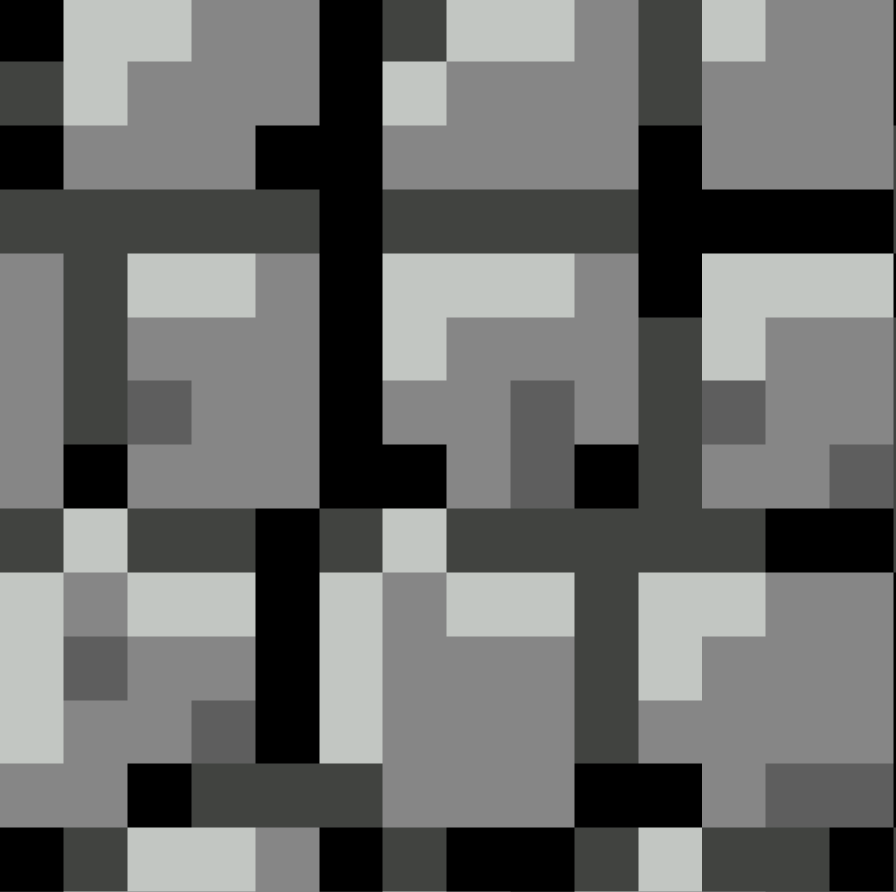
A WebGL 1 fragment shader for this texture:

```glsl
precision highp float;
// Blocky cobblestone: a coarse grid of flat square tiles in four greys.
// Each tile samples a jittered Voronoi layout of stones; stones get a pale
// upper-left rim, and the gaps turn black on the lower-right side of a stone.

uniform vec2 u_resolution;

#define TILES 14.04              // tiles across the canvas width
#define TOP_CROP 0.03            // part of the first row cut off, in tiles
#define PITCH vec2(4.8, 4.2)     // mean stone spacing, in tiles
#define JITTER 0.62              // irregularity of stone centres
#define GAP 0.95                 // gap width, in tiles
#define SHADOW_BIAS 0.3          // higher leaves fewer black gap tiles
#define RIM_BIAS 0.4             // higher leaves fewer pale rim tiles
#define WORN 0.07                // share of stone tiles that are darkened
#define SOFT 0.00055             // edge softness, in canvas widths
#define SEED 17.0

const vec3 PALE  = vec3(0.762, 0.776, 0.762);
const vec3 STONE = vec3(0.525, 0.526, 0.525);
const vec3 DARK  = vec3(0.253, 0.262, 0.250);
const vec3 DULL  = vec3(0.370);
const vec3 BLACK = vec3(0.0);

float hash(vec2 p) {
  return fract(sin(dot(p + SEED, vec2(127.1, 311.7))) * 43758.5453);
}

vec2 hash2(vec2 p) {
  return vec2(hash(p), hash(p + vec2(37.2, 11.9)));
}

// xy: offset from the nearest stone centre, z: positive inside a stone
vec3 stoneAt(vec2 tile) {
  vec2 pos = tile + 0.5;
  vec2 home = floor(pos / PITCH);
  vec2 offset = vec2(0.0);
  float nearest = 100.0;
  float second = 100.0;
  for (int j = -1; j <= 1; j++) {
    for (int i = -1; i <= 1; i++) {
      vec2 id = home + vec2(float(i), float(j));
      vec2 centre = (id + 0.5 + JITTER * (hash2(id) - 0.5)) * PITCH;
      vec2 d = pos - centre;
      float dist = length(d);
      if (dist < nearest) {
        second = nearest;
        nearest = dist;
        offset = d;
      } else {
        second = min(second, dist);
      }
    }
  }
  return vec3(offset, second - nearest - GAP);
}

// flat colour of one tile; y grows downwards
vec3 tileColour(vec2 tile) {
  vec3 stone = stoneAt(tile);
  if (stone.z < 0.0) {
    return stone.x + stone.y > SHADOW_BIAS ? BLACK : DARK;
  }
  float above = stoneAt(tile - vec2(0.0, 1.0)).z;
  float left = stoneAt(tile - vec2(1.0, 0.0)).z;
  bool facesLight = dot(stone.xy, vec2(0.7, 1.0)) < -RIM_BIAS;
  if (facesLight && min(above, left) < 0.0) return PALE;
  return hash(tile + 5.3) < WORN ? DULL : STONE;
}

void main() {
  vec2 uv = vec2(gl_FragCoord.x, u_resolution.y - gl_FragCoord.y) / u_resolution.x;

  // four samples smooth the tile edges
  vec3 colour = vec3(0.0);
  for (int j = 0; j < 2; j++) {
    for (int i = 0; i < 2; i++) {
      vec2 shift = (vec2(float(i), float(j)) * 2.0 - 1.0) * SOFT;
      vec2 pos = (uv + shift) * TILES + vec2(0.0, TOP_CROP);
      colour += 0.25 * tileColour(floor(pos));
    }
  }
  gl_FragColor = vec4(colour, 1.0);
}
```
